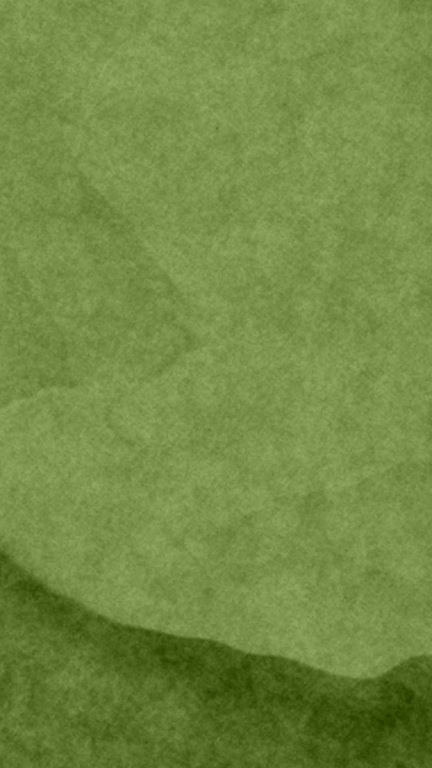
Give the GLSL for this texture, as a WebGL 2 fragment shader.

```glsl
#version 300 es
precision highp float;

uniform vec2 u_resolution;
out vec4 outColor;

vec3 hash3(vec2 cell) {
  vec3 q = fract(cell.xyx * vec3(0.1031, 0.1030, 0.0973));
  q += dot(q, q.yxz + 33.33);
  return fract((q.xxy + q.yzz) * q.zyx);
}

// Smooth cellular noise: random cell values blended by distance, 0 to 1
float cellBlend(vec2 p) {
  vec2 base = floor(p);
  float total = 0.0, weights = 0.0;
  for (int j = -1; j <= 1; j++) {
    for (int i = -1; i <= 1; i++) {
      vec2 cell = base + vec2(i, j);
      vec3 h = hash3(cell + 71.0);
      vec2 offset = cell + h.xy - p;
      float w = exp(-6.0 * dot(offset, offset));
      total += w * h.z;
      weights += w;
    }
  }
  return total / weights;
}

float mottle(vec2 p) {
  float sum = 0.0, frequency = 9.0;
  for (int i = 0; i < 4; i++) {
    sum += cellBlend(p * frequency + float(i) * 17.0) - 0.5;
    frequency *= 2.2;
  }
  return sum * 0.25;
}

// Fibres stretched along the given angle
float fibres(vec2 p, float angle) {
  float c = cos(angle), s = sin(angle);
  return cellBlend(mat2(c, s, -s, c) * p * vec2(55.0, 170.0)) - 0.5;
}

vec2 wobble(vec2 p) {
  return 0.010 * sin(p.yx * 23.0 + vec2(0.4, 2.1))
       + 0.005 * sin(p.yx * 57.0 + p * 19.0 + vec2(1.7, 0.3))
       + 0.002 * sin(p.yx * 131.0 + vec2(3.0, 5.0));
}

// Shade falls off to the left of a->b, with a thin highlight on the right
float crease(vec2 p, vec2 a, vec2 b, float reach, float depth) {
  vec2 span = b - a;
  float along = dot(p - a, span) / dot(span, span);
  float side = dot(p - a, vec2(-span.y, span.x)) / length(span);
  float fade = smoothstep(-0.12, 0.2, along) * (1.0 - smoothstep(0.8, 1.12, along));
  float shade = smoothstep(-0.005, 0.005, side) * exp(-max(side, 0.0) / reach);
  float highlight = 0.3 * exp(-abs(side + 0.008) / 0.008);
  return fade * depth * (highlight - shade);
}

float mainCreases(vec2 p) {
  float t = crease(p, vec2(-0.10, 0.81), vec2(0.20, 0.89), 0.06, 0.20);
  t += crease(p, vec2(0.45, 1.06), vec2(0.22, 1.35), 0.06, 0.15);
  t += crease(p, vec2(0.25, 1.32), vec2(0.13, 1.47), 0.03, 0.09);
  t += crease(p, vec2(0.19, 0.88), vec2(0.02, 1.23), 0.03, 0.12);
  t += crease(p, vec2(0.19, 0.88), vec2(0.31, 1.04), 0.04, 0.13);
  t += crease(p, vec2(0.34, 0.87), vec2(0.47, 0.99), 0.05, 0.12);
  t += crease(p, vec2(0.21, 0.85), vec2(0.32, 0.69), 0.02, 0.09);
  t += crease(p, vec2(0.50, 0.39), vec2(0.41, 0.54), 0.015, 0.13);
  t += crease(p, vec2(1.10, 0.75), vec2(0.44, 0.55), 0.06, 0.11);
  t += crease(p, vec2(1.10, 0.34), vec2(0.75, 0.52), 0.06, 0.10);
  return t;
}

float faintWrinkles(vec2 p) {
  float t = 0.0;
  for (int i = 0; i < 14; i++) {
    vec3 h = hash3(vec2(float(i) * 3.7 + 2.0, 9.0));
    vec2 start = vec2(h.x, 0.4 + 1.2 * h.y);
    float angle = 1.5 + 1.6 * h.z;
    vec2 end = start + (0.08 + 0.1 * h.y) * vec2(cos(angle), sin(angle));
    t += crease(p, start, end, 0.018, 0.045);
  }
  return t;
}

float specks(vec2 p) {
  vec2 cell = floor(p * 7.0);
  vec3 h = hash3(cell + 5.0);
  float d = length(fract(p * 7.0) - 0.2 - 0.6 * h.xy) / 7.0;
  return step(0.85, h.z) * (1.0 - smoothstep(0.001, 0.005, d));
}

float foldHeight(float x) {
  float dip = 0.035 * exp(-pow((x - 0.82) / 0.09, 2.0));
  float bump = 0.015 * exp(-pow((x - 0.46) / 0.1, 2.0));
  return 0.22 + 0.285 * exp(-3.2 * x) - dip + bump
       + 0.03 * smoothstep(0.85, 1.0, x) + 0.003 * sin(x * 41.0);
}

float litSheet(vec2 p, float depth) {
  float t = 0.94 - 0.08 * smoothstep(0.45, 0.0, p.x) * smoothstep(0.85, 1.0, p.y);
  t -= 0.05 * smoothstep(0.8, 1.05, p.x);
  t -= 0.14 * exp(-length(p - vec2(1.0, 1.78)) / 0.12);
  vec2 q = p + wobble(p);
  t += mainCreases(q) + faintWrinkles(q);
  float nearFold = exp(min(depth, 0.0) / 0.05);
  return t - nearFold * (0.06 + 0.22 * smoothstep(0.4, 0.0, p.x));
}

float underside(vec2 p, float depth) {
  float glow = smoothstep(0.02, 0.16, depth) * smoothstep(0.8, 0.05, p.x);
  float trough = exp(-pow((depth - 0.03 - 0.08 * p.x) / 0.06, 2.0));
  return 0.38 + 0.15 * glow - trough * mix(0.1, 0.24, smoothstep(0.1, 0.55, p.x))
       - 0.12 * smoothstep(0.4, 1.0, p.x) * smoothstep(0.03, 0.15, depth);
}

void main() {
  vec2 p = gl_FragCoord.xy / u_resolution.x;
  float depth = foldHeight(p.x) - p.y;
  float softness = mix(0.014, 0.006, smoothstep(0.0, 0.4, p.x));
  float below = smoothstep(-softness, softness, depth);
  float tone = mix(litSheet(p, depth), underside(p, depth), below);

  // Paper texture
  tone += mottle(p) * mix(0.45, 0.75, below);
  tone += 0.10 * (fibres(p, 0.6) + fibres(p + 3.0, 2.3));
  tone += 0.20 * (cellBlend(p * 190.0) - 0.5) - 0.25 * specks(p);

  vec3 deepGreen = vec3(0.20, 0.29, 0.02);
  outColor = vec4(clamp(deepGreen + 0.31 * tone, 0.0, 1.0), 1.0);
}
```
